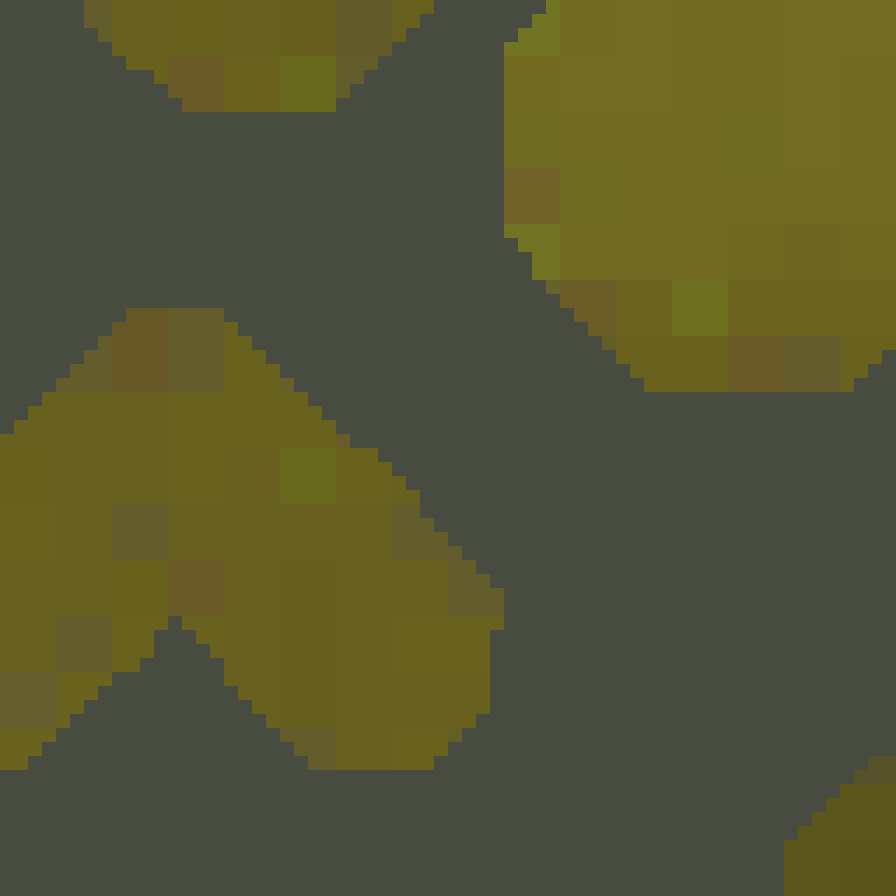
Reproduce this pattern procedurally as a Shadertoy shader.

```glsl
// Stepped olive blobs on a flat grey-green ground.
// Octagonal blobs and a chevron sit on a warped lattice; their outline snaps
// to a fine cell grid and their colour is held constant on a coarser tile grid.

#define CELLS 64.0          // outline steps per canvas height
#define TILES 16.0          // colour tiles per canvas height
#define BEVEL 1.4           // diagonal reach of an octagon over its radius
#define ARM 0.219           // arm reach of the chevron along each axis
#define WOBBLE 0.014        // irregularity of the outline
#define DRIFT 0.022         // soft brightness drift between tiles
#define GROUND vec3(0.282, 0.294, 0.250)
#define OLIVE vec3(0.408, 0.378, 0.118)
#define GOLD vec3(0.443, 0.420, 0.133)
#define DARK_OLIVE vec3(0.365, 0.337, 0.110)

float hash(vec2 p) {
    vec3 q = fract(p.xyx * vec3(0.1031, 0.1030, 0.0973));
    q += dot(q, q.yzx + 33.33);
    return fract((q.x + q.y) * q.z);
}

vec2 gradient(vec2 corner) {
    float angle = 6.2832 * hash(corner);
    return vec2(cos(angle), sin(angle));
}

float gradientNoise(vec2 p) {
    vec2 i = floor(p), f = p - i;
    vec2 u = f * f * f * (f * (f * 6.0 - 15.0) + 10.0);
    vec2 e = vec2(1.0, 0.0);
    float low = mix(dot(gradient(i), f),
                    dot(gradient(i + e.xy), f - e.xy), u.x);
    float high = mix(dot(gradient(i + e.yx), f - e.yx),
                     dot(gradient(i + e.xx), f - e.xx), u.x);
    return mix(low, high, u.y);
}

// Octagon swept down two mirrored diagonals; a plain octagon when arm is 0.
float chevron(vec2 q, float arm, float radius) {
    q.x = abs(q.x);
    float along = clamp(0.5 * (q.x - q.y), 0.0, arm);
    q = abs(q - along * vec2(1.0, -1.0));
    return max(max(q.x, q.y), (q.x + q.y) / BEVEL) - radius;
}

// Distance to the nearest blob in x, its lattice index in yz.
vec3 nearestBlob(vec2 p) {
    vec3 nearest = vec3(1e3, 0.0, 0.0);
    for (int k = 0; k < 4; k++) {
        vec2 id = vec2(k % 2, k / 2);
        float both = id.x * id.y;
        vec2 center = vec2(0.195, 0.505) + id.x * vec2(0.834, -0.508)
                    + id.y * vec2(0.094, 0.573) + both * vec2(-0.282, 0.269);
        float radius = 0.143 + 0.01 * id.x + 0.06 * (id.y + both);
        float arm = ARM * (1.0 - id.x) * (1.0 - id.y);
        float d = chevron(p - center, arm, radius);
        if (d < nearest.x) nearest = vec3(d, id);
    }
    return nearest;
}

// Base colour of a blob plus the drift and odd tints of one tile.
vec3 tileColor(vec2 p, vec2 id) {
    vec2 tile = floor(p * TILES);
    vec2 middle = (tile + 0.5) / TILES;
    float glow = id.x * id.y * smoothstep(0.55, 0.8, middle.y);
    vec3 color = mix(OLIVE, GOLD, glow);
    color = mix(color, DARK_OLIVE, id.x * (1.0 - id.y));
    color += DRIFT * gradientNoise(middle * 5.0 + 3.7) * vec3(1.0, 1.0, 0.4);

    // Odd tiles gather at the rim: mostly greyed, some green, some brown.
    float rim = smoothstep(-0.10, 0.0, nearestBlob(middle).x);
    float odd = step(hash(tile + 17.0), 0.06 + 0.45 * rim);
    float kind = hash(tile + 51.0);
    vec3 tint = kind < 0.65 ? vec3(-0.018, -0.012, 0.052)
              : kind < 0.85 ? vec3(0.004, 0.040, 0.004)
                            : vec3(0.000, -0.028, 0.035);
    return color + odd * tint;
}

vec3 pattern(vec2 p) {
    vec2 cell = (floor(p * CELLS) + 0.5) / CELLS;
    vec3 blob = nearestBlob(cell);
    float edge = blob.x + WOBBLE * gradientNoise(cell * 8.0);
    return edge < 0.0 ? tileColor(cell, blob.yz) : GROUND;
}

void mainImage(out vec4 fragColor, in vec2 fragCoord) {
    // Four samples per pixel smooth the steps that fall between pixels.
    vec3 sum = vec3(0.0);
    for (int s = 0; s < 4; s++) {
        vec2 offset = vec2(s % 2, s / 2) * 0.5 - 0.25;
        sum += pattern((fragCoord + offset) / iResolution.y);
    }
    fragColor = vec4(sum * 0.25, 1.0);
}
```
